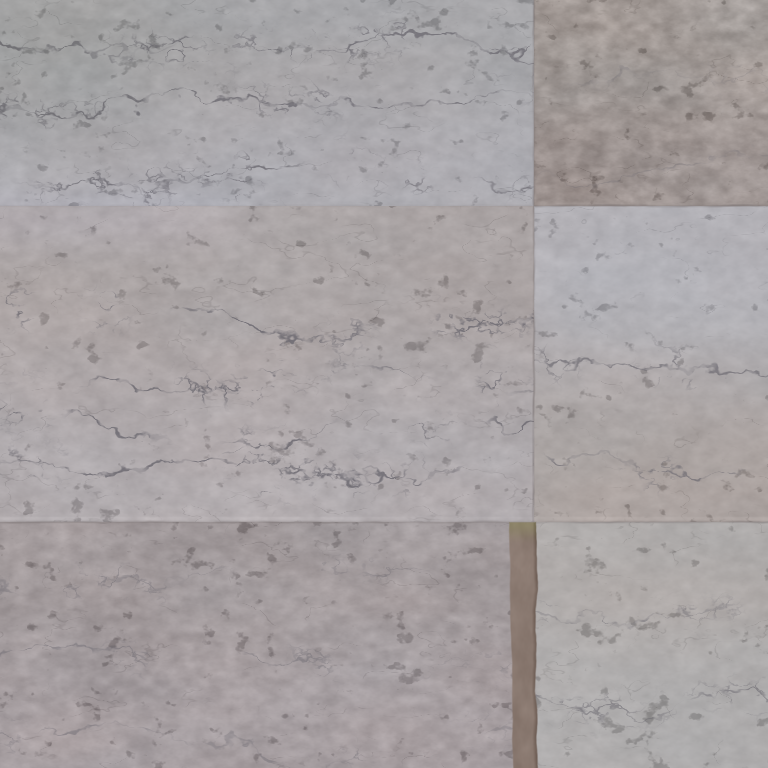
Give the GLSL for this texture, as a Shadertoy shader.

```glsl
const vec3 VEIN_COLOR = vec3(0.41, 0.40, 0.43);
const vec3 JOINT_COLOR = vec3(0.49, 0.46, 0.46);
const vec3 MORTAR_COLOR = vec3(0.54, 0.475, 0.44);
const float COLUMN_X = 0.695;
const float LOWER_Y = 0.320;
const float UPPER_Y = 0.732;

struct Slab {
    vec3 lower, upper;      // stone tint at bottom and top
    float floorY, height;
    float mottle;           // strength of the cloudy grain
    float veinY, veinGap, veinStrength;
    int veinCount;
    float seed;
};

float hash(vec2 p) {
    vec3 q = fract(p.xyx * 0.1031);
    q += dot(q, q.yzx + 33.33);
    return fract((q.x + q.y) * q.z);
}

float noise(vec2 p) {
    vec2 i = floor(p), f = fract(p);
    f = f * f * (3.0 - 2.0 * f);
    return mix(mix(hash(i), hash(i + vec2(1, 0)), f.x),
               mix(hash(i + vec2(0, 1)), hash(i + vec2(1, 1)), f.x), f.y);
}

float fbm(vec2 p) {
    float sum = 0.0, amplitude = 0.533;
    for (int i = 0; i < 4; i++) {
        sum += amplitude * noise(p);
        p = mat2(1.6, 1.2, -1.2, 1.6) * p + 7.3;
        amplitude *= 0.5;
    }
    return sum;
}

float line(float dist, float halfWidth, float blur) {
    return 1.0 - smoothstep(halfWidth - blur, halfWidth + blur, abs(dist));
}

// Jagged, broken veins with crazed patches beside them
float veins(vec2 p, float baseY, float gap, int count, float seed, float blur) {
    vec2 q = p + seed * vec2(3.7, 1.9);
    float jitter = 0.042 * (fbm(q * vec2(34.0, 44.0)) - 0.5);
    float cracks = line(fbm(q * vec2(42.0, 58.0)) - 0.5, 0.025, 0.03);
    float broken = smoothstep(0.36, 0.60, fbm(q * vec2(50.0, 70.0) + 3.0));
    float width = mix(0.0002, 0.0026, noise(q * 75.0));
    float ink = 0.0;
    for (int i = 0; i < count; i++) {
        float id = seed * 13.0 + float(i) * 5.7;
        float d = p.y - baseY - gap * float(i) - jitter - 0.085 * (fbm(vec2(p.x * 5.0 + id, id)) - 0.5);
        float presence = smoothstep(0.32, 0.56, noise(vec2(p.x * 9.0 + id, id + 4.0)));
        float crazed = smoothstep(0.45, 0.75, noise(vec2(p.x * 13.0 + id, id + 9.0)));
        ink = max(ink, line(d, width, blur) * presence * mix(0.3, 1.0, broken));
        ink = max(ink, cracks * crazed * broken * exp(-d * d / 0.00035));
    }
    return ink;
}

Slab chooseSlab(vec2 p) {
    bool right = p.x > COLUMN_X;
    if (p.y > UPPER_Y) {
        if (right) return Slab(vec3(0.62, 0.585, 0.575), vec3(0.63, 0.60, 0.585),
            UPPER_Y, 0.268, 0.24, 0.79, 0.09, 0.25, 2, 2.0);
        return Slab(vec3(0.675, 0.67, 0.69), vec3(0.66, 0.655, 0.665),
            UPPER_Y, 0.268, 0.10, 0.775, 0.083, 0.75, 3, 1.0);
    }
    if (p.y > LOWER_Y) {
        if (right) return Slab(vec3(0.67, 0.64, 0.63), vec3(0.70, 0.695, 0.715),
            LOWER_Y, 0.412, 0.09, 0.405, 0.135, 0.65, 2, 4.0);
        return Slab(vec3(0.69, 0.67, 0.68), vec3(0.67, 0.645, 0.645),
            LOWER_Y, 0.412, 0.11, 0.375, 0.066, 0.80, 4, 3.0);
    }
    if (right) return Slab(vec3(0.69, 0.68, 0.68), vec3(0.685, 0.67, 0.665),
        0.0, LOWER_Y, 0.08, 0.095, 0.125, 0.55, 2, 6.0);
    return Slab(vec3(0.65, 0.62, 0.63), vec3(0.635, 0.605, 0.61),
        0.0, LOWER_Y, 0.16, 0.025, 0.115, 0.45, 3, 5.0);
}

vec3 stone(vec2 p, Slab s, float blur) {
    vec2 q = p + s.seed * vec2(2.3, 4.1);
    vec3 color = mix(s.lower, s.upper, smoothstep(0.15, 0.8, (p.y - s.floorY) / s.height));
    float grain = fbm(q * vec2(55.0, 85.0)) - 0.5;
    color += s.mottle * (0.4 * (fbm(q * vec2(9.0, 20.0)) - 0.5) + 0.75 * grain);
    color += 0.035 * (fbm(q * vec2(95.0, 125.0) + 5.0) - 0.5);
    color += vec3(0.022, 0.0, -0.010) * (fbm(q * vec2(5.0, 11.0)) - 0.5);
    // Hairline threads and tiny pits
    float threads = line(fbm(q * vec2(17.0, 36.0)) - 0.5, 0.008, 0.012);
    color -= 0.06 * threads * smoothstep(0.46, 0.68, fbm(q * vec2(24.0, 40.0) + 9.0));
    color -= 0.12 * smoothstep(0.70, 0.82, fbm(q * vec2(48.0, 60.0) + 2.0));
    float ink = veins(p, s.veinY, s.veinGap, s.veinCount, s.seed, blur);
    return mix(color, VEIN_COLOR, ink * s.veinStrength);
}

void mainImage(out vec4 fragColor, in vec2 fragCoord) {
    vec2 p = fragCoord / iResolution.xy;
    float blur = max(1.0 / iResolution.y, 0.0014);
    vec3 color = stone(p, chooseSlab(p), blur);
    // Shade at upper left, pale bloom along the faint joint
    vec2 corner = p - vec2(0.06, 0.96);
    color -= vec3(0.03, 0.025, 0.035) * exp(-dot(corner, corner) * 25.0);
    float bloom = exp(-pow((p.y - 0.715) / 0.04, 2.0)) * (1.0 - smoothstep(0.18, 0.40, p.x));
    color += vec3(0.02, 0.02, 0.035) * bloom;
    // Joints, worn unevenly along their length
    float wear = mix(0.3, 1.0, noise(p * 45.0));
    float wobble = 0.003 * (fbm(p * 30.0) - 0.5);
    float upper = line(p.y - UPPER_Y - wobble, 0.0014, blur) * mix(0.15, 0.75, step(COLUMN_X, p.x));
    float lower = line(p.y - LOWER_Y - wobble, 0.0012, blur) * 0.6;
    float upright = line(p.x - COLUMN_X - wobble, 0.0012, blur) * 0.7;
    color = mix(color, JOINT_COLOR, max(max(upper, lower), upright) * wear);
    color += 0.035 * line(p.y - LOWER_Y - 0.005, 0.002, blur) * wear;
    // Open mortar gap beside the lower left slab
    float fromLeft = p.x - 0.668 + 0.015 * p.y - wobble;
    float fromRight = 0.699 + 2.0 * wobble - p.x;
    float inset = min(min(fromLeft, fromRight), LOWER_Y - p.y);
    vec3 mortar = MORTAR_COLOR + 0.08 * (fbm(p * vec2(70.0, 40.0)) - 0.5);
    mortar -= 0.10 * (1.0 - smoothstep(0.0, 0.006, fromRight));
    mortar += vec3(0.0, 0.03, -0.04) * smoothstep(0.29, LOWER_Y, p.y);
    fragColor = vec4(mix(color, mortar, smoothstep(-blur, blur, inset)), 1.0);
}
```
